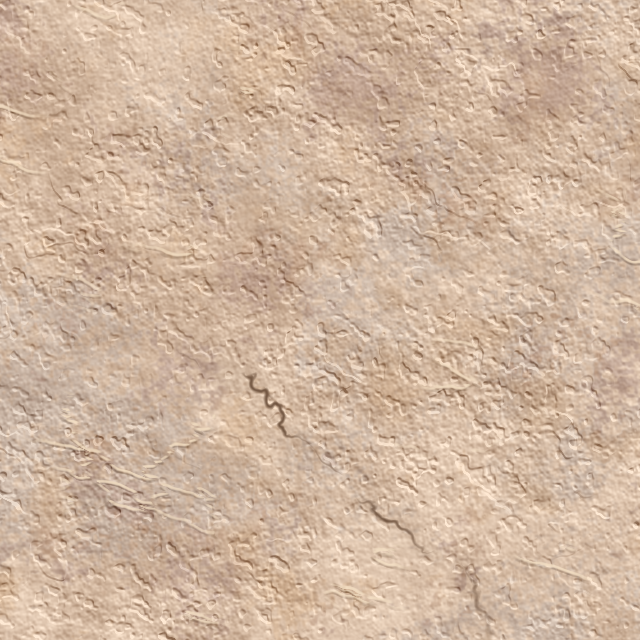
Reproduce this texture procedurally as a Shadertoy shader.

```glsl
// Weathered sandstone slab: sandy tan surface with pits, flaked ledges, pale veins and a broken diagonal crack.

float hash(vec2 p) {
    vec3 q = fract(p.xyx * 0.1031);
    q += dot(q, q.yzx + 33.33);
    return fract((q.x + q.y) * q.z);
}

float noise(vec2 p) {
    vec2 i = floor(p), f = fract(p);
    f = f * f * (3.0 - 2.0 * f);
    return mix(mix(hash(i), hash(i + vec2(1, 0)), f.x),
               mix(hash(i + vec2(0, 1)), hash(i + vec2(1, 1)), f.x), f.y);
}

float fbm(vec2 p) {
    float sum = 0.0, amp = 0.52;
    for (int i = 0; i < 5; i++) {
        sum += amp * noise(p);
        p = mat2(1.6, 1.2, -1.2, 1.6) * p + 17.3;
        amp *= 0.5;
    }
    return sum;
}

// Turns towards the falling diagonal: x runs down to the right
vec2 alongGrain(vec2 p) {
    return vec2(0.85 * p.x - 0.53 * p.y, 0.53 * p.x + 0.85 * p.y);
}

// Sandy grains at several sizes with scattered sharp pits
float gritHeight(vec2 p) {
    vec2 q = alongGrain(p);
    float grit = 0.3 * noise(q * 46.0) + 0.36 * noise(p * 88.0 + 7.0);
    grit += 0.4 * noise(q * 150.0 + 19.0) + 0.3 * noise(p * 235.0 + 3.0);
    float pits = smoothstep(0.6, 0.8, 0.65 * noise(q * vec2(60.0, 72.0) + 31.0) + 0.35 * noise(p * 140.0 + 5.0));
    return grit - 0.75 * pits;
}

// Flaked layers with ragged rims
float ledgeHeight(vec2 p) {
    p += 0.008 * vec2(noise(p * 80.0 + 8.0), noise(p * 80.0 + 70.0));
    float k = 5.0 * fbm(alongGrain(p) * vec2(5.0, 8.0) + 11.0);
    return floor(k) + smoothstep(0.0, 0.08, fract(k));
}

float veinField(vec2 p) {
    return fbm(vec2(p.x, p.y + 0.25 * p.x) * vec2(4.5, 10.0) + 52.0) - 0.5;
}

float crackField(vec2 p) {
    float line = p.y - 0.46 + 0.85 * (p.x - 0.29);
    return line + 0.14 * (fbm(p * 10.0 + 2.0) - 0.5) + 0.014 * (noise(p * 60.0) - 0.5);
}

void mainImage(out vec4 fragColor, in vec2 fragCoord) {
    vec2 p = fragCoord / iResolution.y;
    vec2 toLight = vec2(0.45, 0.89) * 0.0015;
    vec2 dx = vec2(0.002, 0.0), dy = dx.yx;

    // Mineral stains with grainy borders
    float speckle = 0.25 * (noise(p * 75.0 + 4.0) + noise(p * 160.0) - 1.0);
    float tone = fbm(p * 5.0 + 5.0) + speckle;
    vec3 color = mix(vec3(0.795, 0.685, 0.59), vec3(0.87, 0.77, 0.68), smoothstep(0.25, 0.62, tone));
    float greyStain = smoothstep(0.5, 0.76, fbm(p * vec2(3.2, 4.0) + 41.0) + speckle);
    color = mix(color, vec3(0.755, 0.685, 0.635), 0.7 * greyStain);
    float mauveStain = smoothstep(0.53, 0.76, fbm(p * 7.0 + 73.0) + speckle);
    color = mix(color, vec3(0.71, 0.59, 0.53), 0.65 * mauveStain);
    float ochreStain = smoothstep(0.55, 0.8, fbm(p * 13.0 + 90.0) + speckle);
    color = mix(color, vec3(0.80, 0.65, 0.50), 0.4 * ochreStain);

    // Raking light over grit and ledges
    float roughness = mix(0.24, 0.44, smoothstep(0.35, 0.65, fbm(p * 7.0 + 60.0)));
    float shade = roughness * (gritHeight(p - toLight) - gritHeight(p + toLight));
    float ledgeMask = smoothstep(0.5, 0.85, noise(p * 9.0 + 23.0));
    shade += 0.2 * ledgeMask * (ledgeHeight(p - toLight) - ledgeHeight(p + toLight));
    shade += 0.15 * (fbm(alongGrain(p) * vec2(20.0, 26.0) + 13.0) - 0.5);
    shade += 0.05 * (noise(p * 210.0 + 37.0) - 0.5);
    color += clamp(shade, -0.28, 0.14) * vec3(0.95, 1.05, 1.08);

    // Thin pale veins where they run nearly level, with a shadow below
    float vein = veinField(p);
    vec2 veinSlope = vec2(veinField(p + dx) - vein, veinField(p + dy) - vein) / 0.002;
    float steepness = length(veinSlope) + 0.4;
    float veinMask = smoothstep(0.6, 0.85, noise(p * vec2(7.0, 9.0) + 81.0));
    veinMask *= smoothstep(0.4, 0.85, abs(veinSlope.y) / steepness);
    float veinShadow = abs(veinField(p + vec2(0.001, 0.004))) / steepness;
    color -= 0.13 * veinMask * smoothstep(0.004, 0.0, veinShadow);
    color = mix(color, vec3(0.96, 0.88, 0.77), 0.8 * veinMask * smoothstep(0.0036, 0.0004, abs(vein) / steepness));

    // Broken crack descending to the right, with a stained border
    float crack = crackField(p);
    vec2 crackSlope = vec2(crackField(p + dx) - crack, crackField(p + dy) - crack) / 0.002;
    float crackDist = abs(crack) / (length(crackSlope) + 0.3);
    float crackSpan = smoothstep(0.26, 0.31, p.x) * smoothstep(0.8, 0.7, p.x);
    float opening = smoothstep(0.3, 0.75, noise(p * 17.0 + 9.0));
    float crackCore = opening * smoothstep(0.001 + 0.0035 * opening, 0.0, crackDist);
    color -= 0.08 * crackSpan * exp(-abs(crack) * 35.0) * noise(p * 30.0);
    color = mix(color, vec3(0.40, 0.29, 0.21), 0.85 * crackSpan * crackCore);

    fragColor = vec4(clamp(color, 0.0, 1.0), 1.0);
}
```
